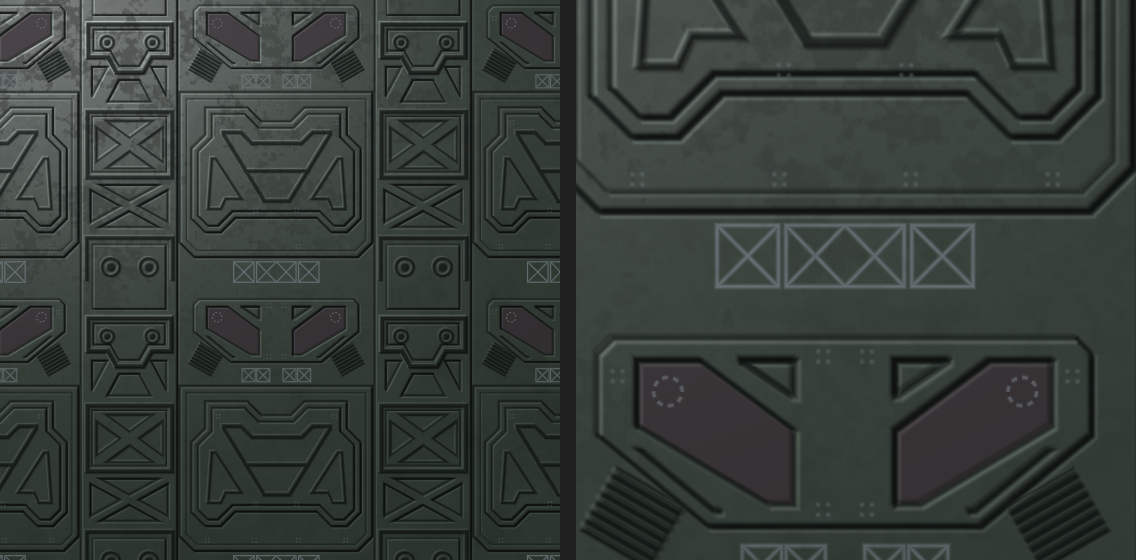
Left: the whole. Right: its middle third, enlarged.
Reproduce this pattern procedurally as a WebGL 1 fragment shader.

```glsl
precision highp float;
uniform vec2 u_resolution;

const float UNITS = 768.0;  // layout units across the canvas
const float TILE = 403.0;

float hash(vec2 p) {
  vec3 q = fract(p.xyx * 0.1031);
  q += dot(q, q.yzx + 33.33);
  return fract((q.x + q.y) * q.z);
}
float noise(vec2 p) {
  vec2 i = floor(p), f = fract(p), e = vec2(1, 0);
  f *= f * (3.0 - 2.0 * f);
  return mix(mix(hash(i), hash(i + e), f.x), mix(hash(i + e.yx), hash(i + 1.0), f.x), f.y);
}
float fbm(vec2 p) {
  float sum = 0.0, amp = 0.5;
  for (int i = 0; i < 4; i++) { sum += amp * noise(p); p = p * 2.03 + 17.0; amp *= 0.5; }
  return sum;
}

// Distances: y points down, edges run clockwise, boxes are centre and half size
float fill(float d) { return 1.0 - smoothstep(-1.2, 1.2, d); }
float line(float d, float w) { return fill(abs(d) - w); }
float box(vec2 p, vec4 b) { vec2 q = abs(p - b.xy) - b.zw; return max(q.x, q.y); }
float edge(vec2 p, vec4 e) { vec2 t = normalize(e.zw - e.xy); return dot(p - e.xy, vec2(t.y, -t.x)); }
float fall(vec2 p, float k) { return (p.x + p.y - k) * 0.707; }
float rise(vec2 p, float k) { return (p.x - p.y - k) * 0.707; }
float cross2(vec2 p, vec4 b) {
  vec2 q = abs(p - b.xy);
  return abs(q.x * b.w - q.y * b.z) / length(b.zw);
}
float truss(vec2 p, vec4 b) { return max(box(p, b), 6.0 - cross2(p, b)); }
float crate(vec2 p, vec4 b, vec4 x) {
  float d = box(p, b);
  return fill(min(abs(d), max(cross2(p, x), d)) - 0.7);
}
float screw(vec2 p, float x, float y) { return fill(length(abs(p - vec2(x, y)) - 2.3) - 0.7); }
float knob(vec2 p, float x, float y, float r) {
  float d = length(p - vec2(x, y));
  return max(line(d - r, 1.8), fill(d - r * 0.48));
}

// Panel outlines, mirrored about x = 0
float shellShape(vec2 p) {
  float d = max(min(p.x - 97.0, rise(p, 39.0)), box(p, vec4(0, 106.5, 116, 85.5)));
  float top = max(p.y - 40.0, fall(p, 60.0)), low = max(172.0 - p.y, rise(p, -116.0));
  return max(max(d, fall(p, 289.0)), -min(top, low));
}
float veeShape(vec2 p) {
  float d = max(box(p, vec4(0, 101, 76, 50)), edge(p, vec4(76, 58, 19, 151)));
  return max(d, -max(p.y - 66.0, fall(p, 99.0)));
}
float finShape(vec2 p) {
  float d = max(abs(p.y - 124.5) - 36.5, edge(p, vec4(91, 88, 96, 161)));
  d = max(d, edge(p, vec4(36, 161, 83, 88)));
  return max(d, -max(147.0 - p.y, p.x - 69.0 - 0.46 * (p.y - 147.0)));
}
float wingShape(vec2 p) {
  float d = max(box(p, vec4(0, 327, 113, 43)), rise(p, -178.0));
  return max(d, edge(p, vec4(113, 328, 62, 370)));
}
float pocketShape(vec2 p) {
  float d = max(box(p, vec4(59, 327, 36, 33)), edge(p, vec4(23, 326, 66, 294)));
  return max(d, edge(p, vec4(95, 324, 38, 358)));
}

// Layers: x height, y dark trim, z brown inset, w pale paint
vec4 panel(vec2 p) {
  float frame = max(box(p, vec4(0, 113, 132, 113)), fall(p, 338.0));
  float shell = shellShape(p), vee = veeShape(p), fin = finShape(p);
  float wing = wingShape(p), pocket = pocketShape(p);
  float notch = max(box(p, vec4(35, 302, 12, 8)), edge(p, vec4(48, 294, 23, 311)));
  float trim = max(line(vee + 3.0, 2.6), fill(max(vee, abs(p.y - 107.0) - 2.5)));
  trim = max(trim, line(fin + 2.0, 1.8));
  float groove = max(line(frame, 1.5), 0.6 * line(frame + 9.0, 0.8));
  groove = max(groove, max(line(shell, 1.4), line(shell + 9.0, 1.3)));
  groove = max(groove, max(line(wing, 1.0), max(line(pocket, 1.1), line(notch, 1.5))));
  groove = max(groove, line(wing + 7.0, 1.3) * fill(334.0 - p.y) * fill(56.0 - p.x));
  // Slanted vent
  vec2 q = p - vec2(97, 366);
  q = vec2(q.x * 0.87 - q.y * 0.5, q.x * 0.5 + q.y * 0.87);
  float vent = fill(box(q, vec4(0, 0, 18, 17)));
  float slat = smoothstep(0.1, 0.35, abs(fract(q.y / 4.8) - 0.5));
  // Painted marks and screws
  float paint = crate(p, vec4(0, 246, 27, 14), vec4(13.5, 246, 13.5, 14));
  vec4 mark = vec4(44.5, 246, 14, 14);
  paint += crate(p, mark, mark);
  mark = vec4(p.x < 28.0 ? 18.0 : 38.0, 387.5, 9, 9);
  paint += 0.8 * crate(p, mark, mark);
  q = p - vec2(81, 308);
  paint += line(length(q) - 6.5, 0.5) * smoothstep(-0.5, 0.2, sin(atan(q.y, q.x + 0.001) * 8.0));
  float screws = screw(p, p.x < 62.0 ? 30.0 : 95.0, 211.0) + screw(p, 28.0, 161.0);
  screws += screw(p, 80.0, 41.0) + screw(p, 104.0, 301.0) + screw(p, 10.0, p.y < 327.0 ? 292.0 : 362.0);
  float h = fill(frame) + fill(shell) + fill(shell + 9.0) + fill(wing) - fill(pocket) - fill(notch);
  h += trim + vent * slat * 0.6 - groove;
  float dark = max(max(trim * 0.8, groove), vent * (1.0 - 0.45 * slat));
  return vec4(h, dark, fill(pocket), paint + 0.6 * screws);
}

// Strap column, mirrored about x = 0
vec4 column(vec2 p) {
  float plate = box(p, vec4(0, 71, 58, 45)), cover = box(p, vec4(0, 253, 50, 44));
  float braceA = truss(p, vec4(0, 71, 47, 34)), braceB = truss(p, vec4(0, 156, 53, 29));
  float bracket = line(box(p, vec4(0, 260, 59, 61)), 2.6) * fill(p.y - 258.0);
  float visor = min(p.y - 357.0, edge(p, vec4(32, 357, 20, 378)));
  visor = max(visor, box(p, vec4(0, 342, 60, 36)));
  float arch = max(abs(p.y - 401.0) - 15.0, edge(p, vec4(14, 386, 30, 416)));
  arch = min(arch, max(box(p, vec4(40, 388, 11, 20)), edge(p, vec4(51, 408, 30, 368))));
  float trim = max(max(line(plate, 2.8), line(braceA + 1.5, 1.5)), max(bracket, line(visor + 3.0, 2.8)));
  trim = max(trim, max(knob(p, 26.0, 239.0, 12.0), knob(p, 31.0, 334.0, 9.0)));
  float groove = max(line(p.x - 66.0, 1.3), max(line(plate + 7.0, 0.7), line(braceB, 1.4)));
  groove = max(groove, max(line(cover, 0.9), max(line(visor + 11.0, 1.2), line(arch, 1.3))));
  float h = fill(p.x - 66.0) + fill(visor) + fill(cover) - fill(braceA) - fill(braceB) - fill(arch);
  return vec4(h + trim - groove, max(trim * 0.82, groove), 0, 0);
}

vec4 surface(vec2 p) {
  float x = abs(mod(p.x - 177.5, TILE) - TILE * 0.5), y = p.y - 127.0;
  return panel(vec2(x, mod(y + 3.0, TILE) - 3.0)) + column(vec2(TILE * 0.5 - x, mod(y - 18.0, TILE) + 18.0));
}

void main() {
  vec2 uv = gl_FragCoord.xy / u_resolution;
  vec2 p = vec2(uv.x, 1.0 - uv.y) * UNITS;
  vec4 s = surface(p);
  float slope = clamp(surface(p + 1.3).x - surface(p - 1.3).x, -1.5, 1.5);
  // Sheen from the upper left, broken by worn blotches
  vec2 q = (uv - vec2(0.08, 1)) * vec2(1.3, 1.7);
  float sheen = exp(-dot(q, q)), blotch = fbm(p * 0.022), grain = fbm(p * 0.16);
  float wear = smoothstep(0.48, 0.62, blotch * 0.6 + grain * 0.4);
  vec3 color = mix(vec3(0.165, 0.205, 0.175), vec3(0.33, 0.35, 0.34), sheen);
  color += 0.13 * sheen * sheen * sheen;
  color *= 0.85 + 0.2 * blotch + 0.12 * grain - 0.32 * wear * sheen;
  // Materials and edge light
  color = mix(color, vec3(0.205, 0.19, 0.2) * (0.9 + 0.5 * sheen), s.z);
  color = mix(color, vec3(0.065, 0.08, 0.072) * (1.0 + 0.6 * sheen), min(s.y, 1.0) * 0.92);
  color *= 1.0 + 0.3 * slope;
  color += 0.05 * (0.5 + sheen) * max(slope, 0.0);
  color = mix(color, vec3(0.47, 0.51, 0.54), min(s.w, 1.0) * (0.65 + 0.3 * grain));
  gl_FragColor = vec4(color, 1);
}
```
